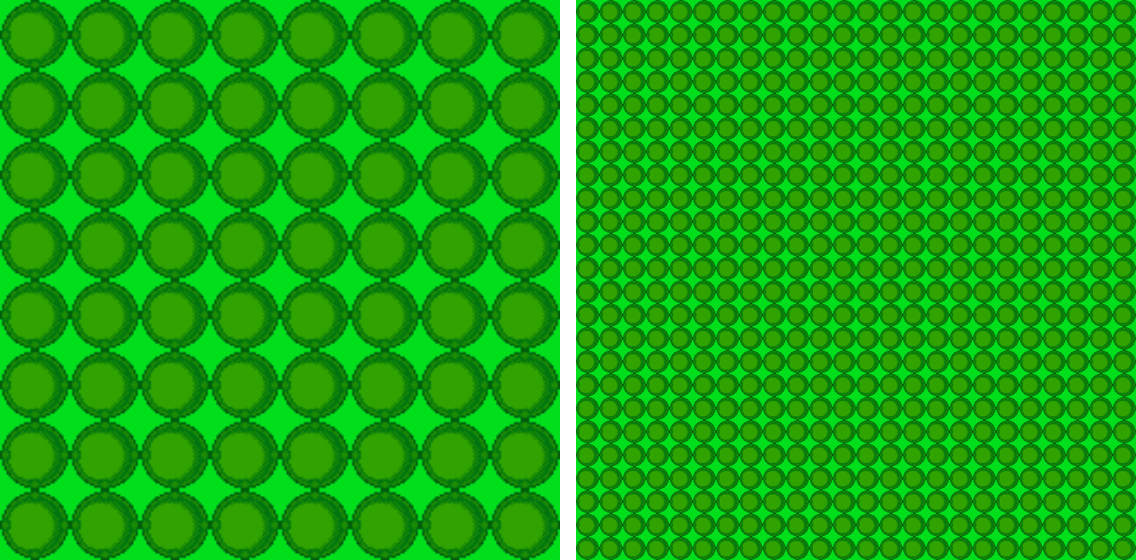
Left, the tile; right, the same tile 3 across and 3 down.
Reproduce this pattern procedurally as a WebGL 2 fragment shader.

```glsl
#version 300 es
precision highp float;
// Seamless grid of shaded green discs joined by small knobs, in soft pixel-art style.

#define REPEATS 8.0         // discs across and down
#define CELL 32.0           // texels per repeat
#define DISC_RADIUS 15.4    // radii and offsets below are in texels
#define RIM_RADIUS 14.3
#define GROOVE_RADIUS 13.2
#define FACE_RADIUS 12.2
#define LIT_RADIUS 10.3
#define LIT_CENTER vec2(-2.0, -0.5)
#define KNOB_OFFSET 13.5
#define KNOB_RADIUS 1.7
#define KNOB_OUTLINE 2.8

uniform vec2 u_resolution;
out vec4 fragColor;

const vec3 GROUND  = vec3(0.00, 0.87, 0.11);
const vec3 LIT     = vec3(0.19, 0.64, 0.00);
const vec3 RIM     = vec3(0.11, 0.55, 0.01);
const vec3 SHADE   = vec3(0.00, 0.46, 0.06);
const vec3 OUTLINE = vec3(0.00, 0.36, 0.05);

// Disc face: a lit area that falls off through a checker dither.
vec3 faceColor(vec2 p, float checker) {
    float depth = length(p - LIT_CENTER) - LIT_RADIUS;
    float level = depth * 0.45 + (checker - 0.5) * 0.9;
    if (depth < 0.0 || level < -0.25) return LIT;
    return level < 0.75 ? RIM : SHADE;
}

// Color of one texel; p is measured from the center of its cell.
vec3 texelColor(vec2 texel) {
    vec2 p = mod(texel, CELL) + 0.5 - 0.5 * CELL;
    float checker = mod(texel.x + texel.y, 2.0);
    float radius = length(p);

    // Concentric bands from the outside in.
    vec3 color = GROUND;
    if (radius < DISC_RADIUS) color = OUTLINE;
    if (radius < RIM_RADIUS) color = RIM;
    if (radius < GROOVE_RADIUS) color = SHADE;
    if (radius < FACE_RADIUS) color = faceColor(p, checker);

    // Fold the four sides into one for the knobs and links.
    vec2 a = abs(p);
    vec2 side = vec2(max(a.x, a.y), min(a.x, a.y));
    float knob = length(side - vec2(KNOB_OFFSET, 0.0));
    if (knob < KNOB_OUTLINE && radius < DISC_RADIUS) color = SHADE;
    if (knob < KNOB_RADIUS) color = RIM;
    if (side.x > 15.0 && side.y < 2.0) color = OUTLINE;
    return color;
}

void main() {
    vec2 grid = gl_FragCoord.xy / u_resolution * REPEATS * CELL - 0.5;
    vec2 base = floor(grid);
    vec2 blend = grid - base;

    // Blend the four nearest texels for soft edges.
    vec3 color = vec3(0.0);
    for (int y = 0; y < 2; y++) {
        for (int x = 0; x < 2; x++) {
            vec2 corner = vec2(x, y);
            vec2 weight = mix(1.0 - blend, blend, corner);
            color += texelColor(base + corner) * weight.x * weight.y;
        }
    }
    fragColor = vec4(color, 1.0);
}
```
